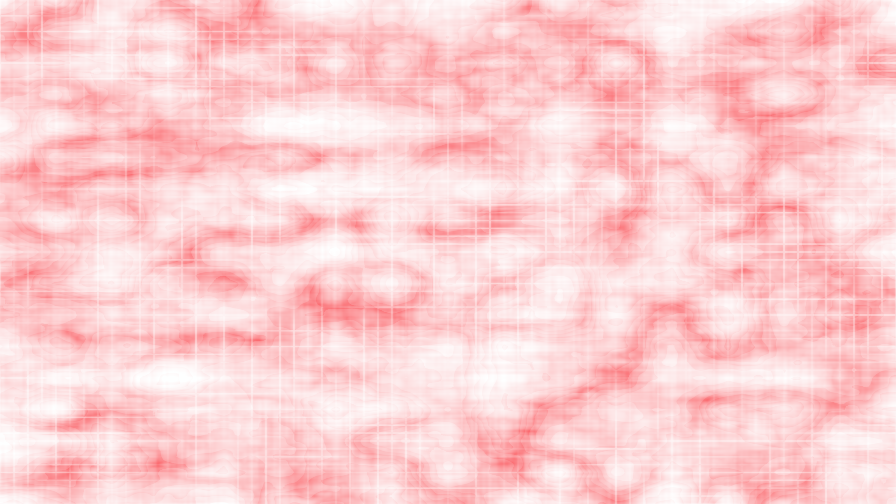
This texture is drawn by a Shadertoy shader. Its source:

```glsl
// Blotchy red wash on white: folded value noise on a stretched lattice makes
// soft rings and hot spots, overlaid with pale woven grid lines, fine thread
// streaks and thin wandering contour etching.

float hash(vec2 p) {
    vec3 q = fract(vec3(p.xyx) * 0.1031);
    q += dot(q, q.yzx + 33.33);
    return fract((q.x + q.y) * q.z);
}

float valueNoise(vec2 p) {
    vec2 cell = floor(p);
    vec2 f = fract(p);
    // Partly linear blend keeps the lattice creases visible
    f = mix(f, f * f * (3.0 - 2.0 * f), 0.7);
    float low = mix(hash(cell), hash(cell + vec2(1, 0)), f.x);
    float high = mix(hash(cell + vec2(0, 1)), hash(cell + vec2(1, 1)), f.x);
    return mix(low, high, f.y);
}

// Folded noise: close to 1 along the mid level, falling to 0 at the extremes
float ridge(vec2 p) {
    float d = 2.0 * valueNoise(p) - 1.0;
    return 1.04 - sqrt(d * d + 0.006);
}

float washField(vec2 uv) {
    float sum = 0.0;
    float weight = 0.42;
    float cells = 8.0;
    for (int i = 0; i < 5; i++) {
        sum += weight * ridge(uv * cells + float(i) * 17.0);
        weight *= i == 0 ? 0.86 : 0.42;
        cells *= 2.0;
    }
    return sum;
}

// Pale threads on the cell borders of one axis, each with its own strength
float threads(float x, float along, float seed) {
    float line = floor(x + 0.5);
    float dist = abs(x - line);
    float aa = fwidth(x) * 0.7;
    float body = 1.0 - smoothstep(0.05, 0.07 + aa, dist);
    float strength = valueNoise(vec2(line * 3.7 + seed, along));
    return body * smoothstep(0.2, 0.9, strength);
}

// Sharp-edged level steps that wander with the field
float etching(float level) {
    float w = fwidth(level);
    float s = fract(level);
    float saw = s * smoothstep(0.0, clamp(w, 0.02, 1.0), 1.0 - s);
    return (saw * saw - 0.3) * (1.0 - smoothstep(0.5, 1.3, w));
}

void mainImage(out vec4 fragColor, in vec2 fragCoord) {
    vec2 uv = fragCoord / iResolution.xy;

    // Main wash
    float field = washField(uv);
    float ink = 0.57 * pow(clamp(field, 0.0, 1.1), 3.2);

    // Contour lines from a broad field roughened by small noise
    float broad = valueNoise(uv * 16.0 + 17.0) + 0.5 * valueNoise(uv * 8.0)
                + 0.14 * valueNoise(uv * 64.0 + 5.0);
    ink += 0.075 * etching(broad * 9.0) * (0.4 + 2.0 * ink);

    // Woven grid, gathered in patches
    vec2 grid = uv * 64.0;
    float patches = smoothstep(0.25, 0.7, valueNoise(uv * vec2(7.0, 9.0) + 41.0));
    float weave = max(threads(grid.x, uv.y * 9.0, 3.0),
                      threads(grid.y, uv.x * 9.0, 71.0));
    ink *= 1.0 - 0.4 * weave * (0.35 + 0.65 * patches);

    // Fine fibres in both directions
    float across = valueNoise(uv * vec2(14.0, 200.0) + 9.0) - 0.5;
    float upright = valueNoise(uv * vec2(300.0, 12.0) + 23.0) - 0.5;
    ink += (0.07 * across + 0.05 * upright) * (0.4 + 2.0 * ink);

    // White paper to red ink
    ink = clamp(ink, 0.0, 0.75);
    vec3 colour = vec3(0.995 - 0.02 * ink, 1.0 - ink, 1.0 - 0.965 * ink);
    fragColor = vec4(colour, 1.0);
}
```
